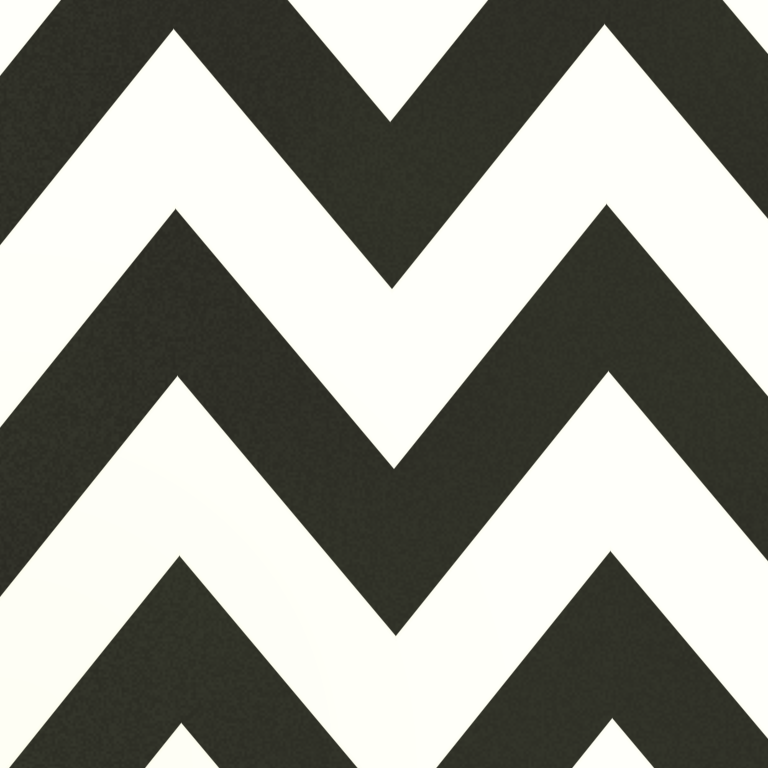
This pattern is drawn by a WebGL 1 fragment shader. Its source:

```glsl
precision highp float;
// Bold dark chevron stripes on warm white cloth, turned very slightly.
// A triangle wave bends the stripes, mod repeats them upwards, and
// value noise adds faint printed grain and a slow drift of tint.

uniform vec2 u_resolution;

const vec2  PERIOD     = vec2(0.5612, 0.4518);  // zigzag width, stripe spacing
const float AMPLITUDE  = 0.3418;                // height from valley to peak
const float DARK_WIDTH = 0.2174;                // vertical thickness of a dark stripe
const vec2  VALLEY     = vec2(0.5130, 0.3893);  // one valley on a stripe's top edge
const float TILT       = 0.011;                 // rotation in radians
const float EDGE_SOFT  = 0.0011;                // half width of the edge blend
const float FRINGE     = 0.006;                 // reach of the cream edge tint
const float GRAIN      = 0.022;                 // strength of the ink grain
const float GRAIN_FREQ = 300.0;

const vec3 INK_NEUTRAL = vec3(0.180, 0.180, 0.150);
const vec3 INK_OLIVE   = vec3(0.196, 0.204, 0.160);
const vec3 WHITE       = vec3(1.000, 1.000, 0.980);
const vec3 CREAM       = vec3(0.990, 0.990, 0.930);

float hash(vec2 p) {
  vec3 q = fract(p.xyx * 0.1031);
  q += dot(q, q.yzx + 33.33);
  return fract((q.x + q.y) * q.z);
}

float valueNoise(vec2 p) {
  vec2 cell = floor(p);
  vec2 f = fract(p);
  f = f * f * (3.0 - 2.0 * f);
  float low  = mix(hash(cell), hash(cell + vec2(1.0, 0.0)), f.x);
  float high = mix(hash(cell + vec2(0.0, 1.0)), hash(cell + vec2(1.0, 1.0)), f.x);
  return mix(low, high, f.y);
}

// Signed distance to the nearest dark stripe, negative inside.
float chevronDistance(vec2 uv) {
  float c = cos(TILT);
  float s = sin(TILT);
  vec2 p = uv - VALLEY;
  p = vec2(c * p.x + s * p.y, c * p.y - s * p.x);

  float wave = 2.0 * abs(fract(p.x / PERIOD.x + 0.5) - 0.5);  // 0 valley, 1 peak
  float height = p.y - AMPLITUDE * wave + 0.5 * DARK_WIDTH;
  float offset = abs(mod(height + 0.5 * PERIOD.y, PERIOD.y) - 0.5 * PERIOD.y);

  float slope = 2.0 * AMPLITUDE / PERIOD.x;
  return (offset - 0.5 * DARK_WIDTH) / sqrt(1.0 + slope * slope);
}

void main() {
  float size = min(u_resolution.x, u_resolution.y);
  vec2 uv = gl_FragCoord.xy / size;
  float d = chevronDistance(uv);

  // Ink: slow tint drift and fine grain, a little rougher on the left
  float grain = valueNoise(uv * GRAIN_FREQ) - 0.5;
  float drift = valueNoise(uv * 4.0 + 7.0);
  float roughness = mix(1.3, 0.7, smoothstep(0.0, 0.7, uv.x));
  vec3 ink = mix(INK_NEUTRAL, INK_OLIVE, clamp(drift + 0.5 * grain, 0.0, 1.0));
  ink += GRAIN * roughness * grain;

  // Cloth: cream close to the stripes and towards the lower left
  float edgeTint = 0.6 * (1.0 - smoothstep(0.0, FRINGE, d));
  float cornerTint = 0.45 * (1.0 - smoothstep(0.0, 0.8, length(uv)));
  vec3 cloth = mix(WHITE, CREAM, clamp(edgeTint + cornerTint, 0.0, 1.0));

  float blend = max(EDGE_SOFT, 0.6 / size);
  gl_FragColor = vec4(mix(ink, cloth, smoothstep(-blend, blend, d)), 1.0);
}
```
